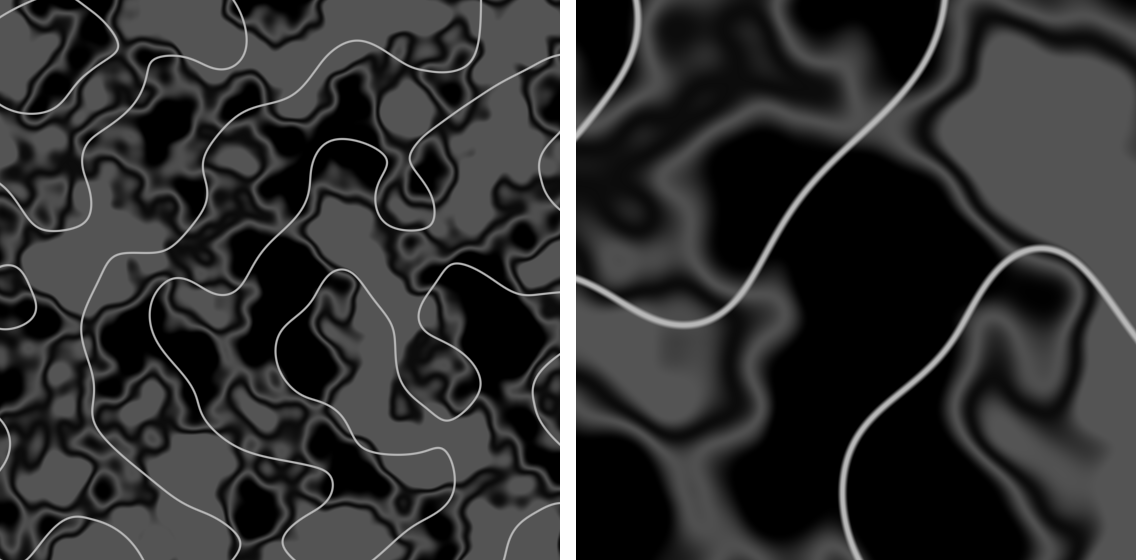
Left: the whole. Right: its middle third, enlarged.
Write a three.js fragment shader that draws this texture.

```glsl
// Soft grey marbled clouds with dark veins, crossed by thin pale contour lines.
varying vec2 vUv;

const float TAU = 6.2831853;
const float CLOUD_SCALE = 5.5;
const float CONTOUR_SCALE = 5.0;
const float GREY = 0.33;
const float VEIN = 0.045;
const float PALE = 0.72;

// Unit gradient with a random direction for one lattice point
vec2 randomGradient(vec2 cell) {
  vec3 p = fract(cell.xyx * vec3(0.1031, 0.1030, 0.0973));
  p += dot(p, p.yzx + 33.33);
  float angle = TAU * fract((p.x + p.y) * p.z);
  return vec2(cos(angle), sin(angle));
}

float gradientNoise(vec2 p) {
  vec2 cell = floor(p);
  vec2 f = p - cell;
  vec2 w = f * f * f * (f * (f * 6.0 - 15.0) + 10.0);
  vec2 e = vec2(0.0, 1.0);
  float a = dot(randomGradient(cell), f);
  float b = dot(randomGradient(cell + e.yx), f - e.yx);
  float c = dot(randomGradient(cell + e.xy), f - e.xy);
  float d = dot(randomGradient(cell + e.yy), f - e.yy);
  return mix(mix(a, b, w.x), mix(c, d, w.x), w.y);
}

// Three octaves of gradient noise
float cloudNoise(vec2 p) {
  float sum = 0.0;
  float amplitude = 1.2;
  for (int i = 0; i < 3; i++) {
    sum += amplitude * gradientNoise(p);
    p = p * 2.0 + vec2(17.3, 9.1);
    amplitude *= 0.5;
  }
  return sum;
}

// Black hollows, a grey rim, a dark vein, then a flat grey plateau
float cloudTone(float height, float veinLevel, float veinWidth) {
  float offVein = smoothstep(0.0, veinWidth, abs(height - veinLevel));
  float aboveHollow = smoothstep(-0.28, -0.07, height);
  return mix(VEIN, GREY, offVein) * aboveHollow;
}

// Approximate canvas distance to a level line of the noise
float contourDistance(vec2 uv, float scale, vec2 offset, float level) {
  vec2 p = uv * scale + offset;
  vec2 e = vec2(0.01, 0.0);
  float n = gradientNoise(p);
  vec2 slope = vec2(gradientNoise(p + e.xy) - gradientNoise(p - e.xy),
                    gradientNoise(p + e.yx) - gradientNoise(p - e.yx)) / (2.0 * e.x);
  return abs(n - level) / (max(length(slope), 0.3) * scale);
}

void main() {
  float height = cloudNoise(vUv * CLOUD_SCALE + vec2(41.7, 23.4));
  float tone = cloudTone(height, 0.04, 0.15);

  float d = contourDistance(vUv, CONTOUR_SCALE, vec2(87.2, 61.6), 0.03);
  float line = 1.0 - smoothstep(0.0004, 0.0034, d);

  gl_FragColor = vec4(vec3(mix(tone, PALE, line)), 1.0);
}
```
